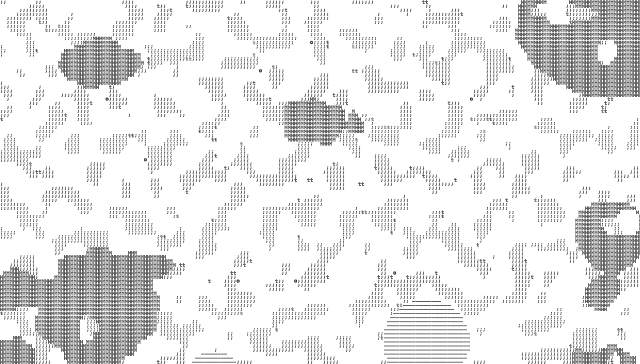
A Shadertoy shader for this texture:

```glsl
// Typed-character camouflage: a fine grid of tiny glyphs on white paper.
// Each cell picks a glyph from large dark islands, ruled discs or a
// thresholded noise field, then draws it from antialiased strokes.

const vec2 CELL = vec2(0.00878, 0.01111);

vec2 hash22(vec2 p) {
    vec3 q = fract(p.xyx * vec3(0.1031, 0.1030, 0.0973));
    q += dot(q, q.yzx + 33.33);
    return fract((q.xx + q.yz) * q.zy);
}

float cornerSlope(vec2 corner, vec2 offset) {
    return dot(hash22(corner) * 2.0 - 1.0, offset);
}

float gradientNoise(vec2 p) {
    vec2 i = floor(p), f = fract(p);
    vec2 u = f * f * f * (f * (f * 6.0 - 15.0) + 10.0);
    vec2 e = vec2(1.0, 0.0);
    return mix(mix(cornerSlope(i, f), cornerSlope(i + e, f - e), u.x),
               mix(cornerSlope(i + e.yx, f - e.yx), cornerSlope(i + 1.0, f - 1.0), u.x), u.y);
}

// Positive inside an ellipse given as centre (xy) and radii (zw)
float ellipse(vec2 p, vec4 e) {
    return 1.0 - length((p - e.xy) / e.zw);
}

// Dark islands: a union of warped ellipses with holes cut out
float islands(vec2 p) {
    vec4 land[11] = vec4[11](
        vec4(0.279, 0.829, 0.110, 0.066), vec4(0.858, 0.667, 0.088, 0.060),
        vec4(0.975, 0.655, 0.028, 0.030), vec4(1.680, 0.940, 0.260, 0.210),
        vec4(0.270, 0.150, 0.165, 0.160), vec4(0.380, 0.265, 0.095, 0.038),
        vec4(0.050, 0.200, 0.130, 0.055), vec4(0.040, 0.010, 0.065, 0.045),
        vec4(1.680, 0.350, 0.095, 0.100), vec4(1.660, 0.200, 0.045, 0.055),
        vec4(1.665, 0.000, 0.090, 0.050));
    vec4 hole[6] = vec4[6](
        vec4(1.550, 0.965, 0.085, 0.028), vec4(1.662, 0.858, 0.022, 0.032),
        vec4(0.244, 0.095, 0.024, 0.042), vec4(1.710, 0.385, 0.050, 0.035),
        vec4(1.680, 0.000, 0.025, 0.025), vec4(0.120, 0.265, 0.040, 0.035));
    p += 0.04 * vec2(gradientNoise(p * 14.0), gradientNoise(p * 14.0 + 31.7));
    float inside = -1.0;
    for (int i = 0; i < 11; i++) inside = max(inside, ellipse(p, land[i]));
    for (int i = 0; i < 6; i++) inside = min(inside, -ellipse(p, hole[i]));
    return inside;
}

// Distance to a stroke whose ends are given in cell fractions
float stroke(vec2 p, vec2 a, vec2 b) {
    p = (p - a) * CELL;
    b = (b - a) * CELL;
    return length(p - b * clamp(dot(p, b) / dot(b, b), 0.0, 1.0));
}

// Glyphs, with p running from 0 to 1 across the cell
float glyphM(vec2 p) {
    p.x = abs(p.x - 0.5);
    return min(stroke(p, vec2(0.32, 0.12), vec2(0.32, 0.84)),
               stroke(p, vec2(0.32, 0.84), vec2(0.0, 0.40)));
}

float glyphSemicolon(vec2 p) {
    return min(stroke(p, vec2(0.56, 0.74), vec2(0.54, 0.66)),
               stroke(p, vec2(0.54, 0.40), vec2(0.40, 0.12)));
}

float glyphT(vec2 p) {
    float bars = min(stroke(p, vec2(0.22, 0.62), vec2(0.75, 0.62)),
                     stroke(p, vec2(0.45, 0.15), vec2(0.75, 0.15)));
    return min(bars, stroke(p, vec2(0.45, 0.84), vec2(0.45, 0.15)));
}

float glyphRing(vec2 p) {
    return abs(length((p - 0.5) * CELL) - 0.0028) - 0.0006;
}

void mainImage(out vec4 fragColor, in vec2 fragCoord) {
    vec2 uv = fragCoord / iResolution.y;
    float pixel = 1.0 / iResolution.y;
    vec2 id = floor(uv / CELL);
    vec2 local = fract(uv / CELL);
    vec2 center = (id + 0.5) * CELL;

    // Fields sampled once per cell, so that outlines step with the grid
    float patches = gradientNoise(mat2(0.8, 0.6, -0.6, 0.8) * center * 17.0 + 5.3);
    float disc = max(ellipse(center, vec4(1.171, 0.06, 0.119, 0.119)),
                     ellipse(center, vec4(0.59, 0.0, 0.062, 0.033)));
    float pairRoll = hash22(vec2(floor(id.x / 2.0), id.y) + 71.0).x;
    float rareRoll = hash22(id + 19.0).y;

    // Choose the glyph
    float d = 1.0;
    if (islands(center) > 0.0) d = glyphM(local);
    else if (disc > 0.0) d = stroke(local, vec2(0.1, 0.45), vec2(0.9, 0.45));
    else if (patches > 0.09) d = glyphSemicolon(local);
    else if (patches > 0.05 && pairRoll > 0.9) d = glyphT(local);
    else if (rareRoll > 0.9995) d = glyphRing(local);

    // Black ink on white paper
    float ink = clamp(0.5 + (0.0006 - d) / (1.3 * pixel), 0.0, 1.0);
    fragColor = vec4(vec3(1.0 - ink), 1.0);
}
```
